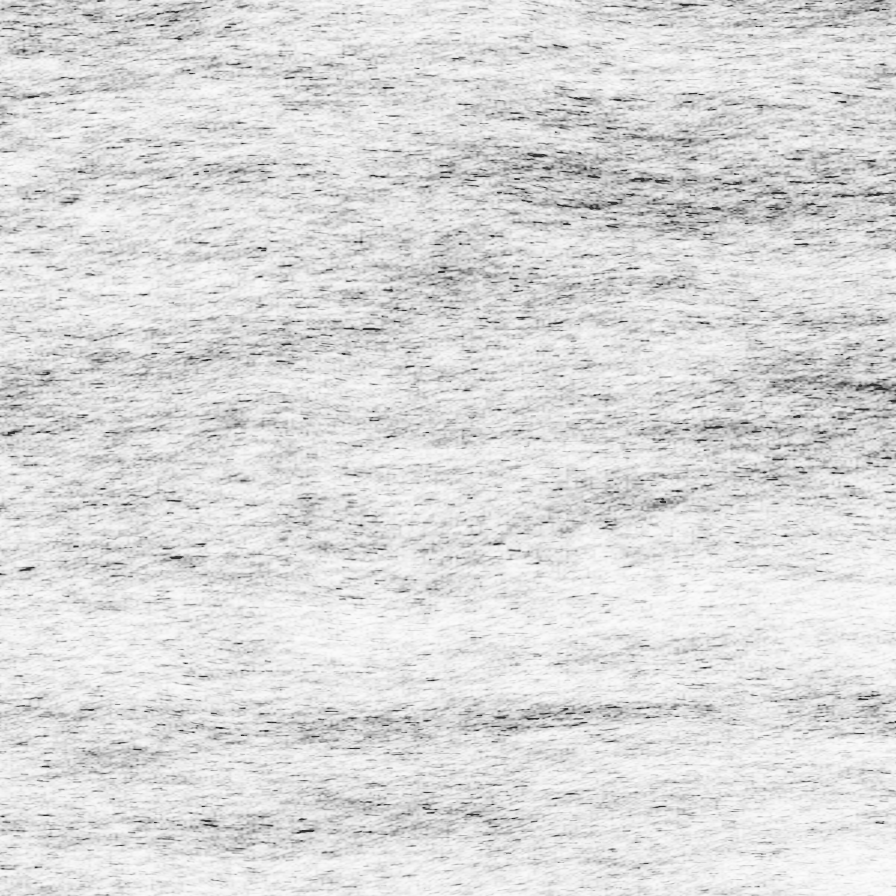
Give the GLSL for this texture, as a Shadertoy shader.

```glsl
// Pale bleached wood: soft horizontal bands, fine slanted fibres and short dark pores.
// All layers add up as an exponent of darkness, so dark bands also get more contrast.
// Pores are jittered dashes in staggered grids that follow a gently warped grain.

float hash(vec2 p) {
    vec3 q = fract(vec3(p.xyx) * 0.1031);
    q += dot(q, q.yzx + 33.33);
    return fract((q.x + q.y) * q.z);
}

// Smooth value noise from -1 to 1
float noise(vec2 p) {
    vec2 i = floor(p), f = fract(p);
    f = f * f * (3.0 - 2.0 * f);
    float low = mix(hash(i), hash(i + vec2(1, 0)), f.x);
    float high = mix(hash(i + vec2(0, 1)), hash(i + vec2(1, 1)), f.x);
    return mix(low, high, f.y) * 2.0 - 1.0;
}

// Strength of the pore dashes at p, for one staggered grid
float pores(vec2 p, float layer, float soft) {
    vec2 size = vec2(0.036, 0.0082) * (1.0 + 0.11 * layer);
    vec2 cell = p / size + 17.3 * layer;
    cell.x += 9.0 * hash(vec2(floor(cell.y), layer + 5.0));
    vec2 id = floor(cell) + 71.0 * layer;

    vec2 jitter = vec2(hash(id + 3.7), hash(id + 8.1)) - 0.5;
    vec2 d = (fract(cell) - 0.5 - 0.4 * jitter) * size;
    d.y += d.x * 0.16 * (hash(id + 21.4) - 0.4);

    float halfLength = mix(0.004, 0.0125, hash(id + 13.9));
    float halfWidth = mix(0.0005, 0.0011, hash(id + 31.2));
    float line = 1.0 - smoothstep(halfWidth - 0.5 * soft, halfWidth + 0.6 * soft, abs(d.y));
    float taper = 1.0 - smoothstep(0.5, 1.0, abs(d.x) / halfLength);
    return line * taper * pow(hash(id + 47.5), 1.9);
}

void mainImage(out vec4 fragColor, in vec2 fragCoord) {
    vec2 uv = fragCoord / iResolution.y;
    float soft = max(1.0 / iResolution.y, 0.0015);

    // Wavy grain direction
    vec2 p = uv + 4.0;
    p.y += 0.02 * noise(uv * vec2(2.5, 3.5) + 11.0);
    p.y += 0.006 * noise(uv * vec2(7.0, 9.0) + 37.0);

    // Broad tone: darker upper part, a narrow dark band low down, cloudy streaks
    float bandOffset = (p.y - 4.21) / 0.022;
    float tone = mix(-0.27, 0.16, smoothstep(4.38, 4.56, p.y));
    tone += 0.6 * exp(-bandOffset * bandOffset) * (0.7 + 0.6 * noise(uv * vec2(4.0, 2.0)));
    tone += 0.38 * noise(p * vec2(2.2, 9.0) + 3.0);
    tone += 0.46 * noise(p * vec2(3.6, 25.0) + 19.0);
    tone += 0.40 * noise(p * vec2(8.0, 65.0) + 43.0);

    // Fine fibres: along the grain, slanted across it, and a dusty speckle
    vec2 slanted = vec2(p.x, p.y - 0.27 * p.x);
    float fibre = 0.58 * noise(p * vec2(38.0, 270.0));
    fibre += 0.52 * noise(slanted * vec2(75.0, 400.0) + 7.0);
    fibre += 0.56 * noise(p * vec2(300.0, 500.0) + 29.0);

    // Short dark pores
    float pore = 0.0;
    for (int i = 0; i < 4; i++) {
        pore = max(pore, pores(p, float(i), soft));
    }

    float darkness = 0.103 * exp(tone + fibre + 1.45 * pore);
    fragColor = vec4(vec3(1.0 - min(darkness, 0.8)), 1.0);
}
```
